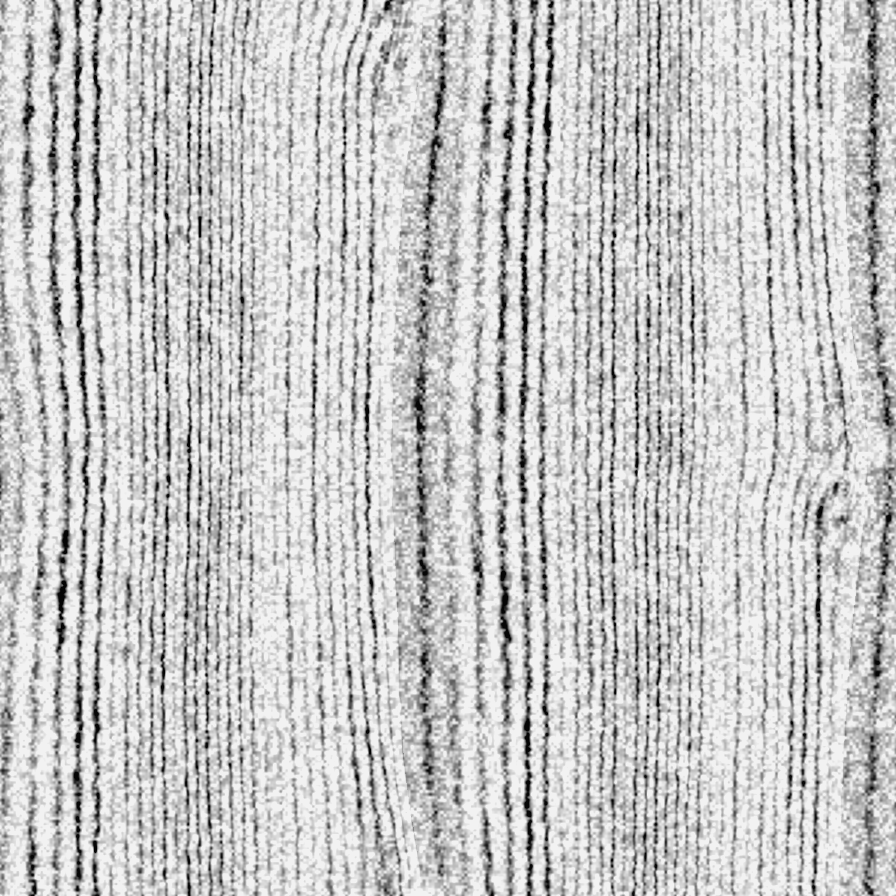
Reproduce this texture procedurally as a WebGL 1 fragment shader.

```glsl
precision highp float;
// Bleached wood grain: dark growth rings running upwards, drawn as lines of
// varying spacing. Half-dropped seams carry knots that bend the rings aside,
// and fine value noise breaks everything up into speckled ink.

uniform vec2 u_resolution;

const vec3 PAPER = vec3(0.95);
const vec3 INK = vec3(0.02);
const float BOARD = 0.5;          // width of one board between seams
const float SEAM_X = 0.44;        // position of the first seam
const float RINGS_WIDE = 16.0;    // rings per board at its open edge
const float RINGS_ADDED = 27.0;   // extra density towards the middle
const float RINGS_EASED = 10.0;   // density lost again after the middle
const float RING_WIDTH = 0.17;    // half width of a line, in ring spacings
const float RING_ROUGHNESS = 0.22;
const float BEND_REACH = 0.10;    // how far knots push rings sideways
const float WOBBLE = 0.008;
const float GRAIN_SCALE = 300.0;
const float GRAIN_AMOUNT = 0.50;

float hash(vec2 cell) {
  vec3 h = fract(cell.xyx * vec3(0.1031, 0.1030, 0.0973));
  h += dot(h, h.yzx + 33.33);
  return fract((h.x + h.y) * h.z);
}

float noise(vec2 p) {
  vec2 cell = floor(p);
  vec2 f = fract(p);
  f = f * f * (3.0 - 2.0 * f);
  float low = mix(hash(cell), hash(cell + vec2(1.0, 0.0)), f.x);
  float high = mix(hash(cell + vec2(0.0, 1.0)), hash(cell + 1.0), f.x);
  return mix(low, high, f.y);
}

float bump(float x, float width) {
  return exp(-x * x / (width * width));
}

// Integral of smoothstep(a, b, x), so that ring density can vary smoothly.
float rampIntegral(float a, float b, float x) {
  float t = clamp((x - a) / (b - a), 0.0, 1.0);
  return (b - a) * t * t * t * (1.0 - 0.5 * t) + max(x - b, 0.0);
}

// Offset from the knot on the given seam; heights wrap around.
vec2 fromKnot(vec2 p, float seam) {
  float dy = fract(p.y - 0.5 * seam + 0.5) - 0.5;
  return vec2(p.x - SEAM_X - BOARD * seam, dy);
}

// Rings bend late on the left above a knot, and widely on the right below it.
float knotBend(vec2 d) {
  float left = 0.032 * bump(d.y, d.y > 0.0 ? 0.20 : 0.05);
  float right = 0.040 * bump(d.y, d.y > 0.0 ? 0.11 : 0.20);
  float side = smoothstep(-0.035, 0.035, d.x);
  return mix(left, right, side) * exp(-abs(d.x) / BEND_REACH);
}

// Ink of the growth rings at v (0 to 1 across a board).
float ringInk(float v, vec2 p) {
  float phase = RINGS_WIDE * v + RINGS_ADDED * rampIntegral(0.15, 0.6, v)
              - RINGS_EASED * rampIntegral(0.6, 0.8, v);
  phase += RING_ROUGHNESS * (noise(p * vec2(110.0, 80.0)) - 0.5);
  float id = floor(phase + 0.5);
  float line = bump(phase - id, RING_WIDTH);
  float strength = mix(0.15, 0.70, pow(hash(vec2(id, 7.0)), 1.5));
  strength += 0.32 * bump(v - 0.23, 0.08) + 0.38 * bump(v - 0.94, 0.03);
  strength *= 0.6 + 0.8 * noise(vec2(id * 3.7, p.y * 6.0));
  strength *= 0.7 + 0.6 * noise(vec2(id * 5.3 + 40.0, p.y * 38.0));
  float paleStrip = smoothstep(0.962, 0.975, v) * (1.0 - smoothstep(0.99, 1.0, v));
  return line * strength * (1.0 - 0.9 * paleStrip);
}

// Soft grey between the rings: beside the seam and in the dense middle.
float hazeInk(float v, vec2 p) {
  float besideSeam = smoothstep(0.0, 0.02, v) * (1.0 - smoothstep(0.07, 0.16, v));
  float middle = bump(v - 0.55, 0.14);
  float streaks = noise(p * vec2(90.0, 14.0));
  return 0.01 + 0.18 * besideSeam + 0.17 * middle * streaks;
}

void main() {
  vec2 p = gl_FragCoord.xy / min(u_resolution.x, u_resolution.y);
  float nearestSeam = floor((p.x - SEAM_X) / BOARD);

  // Gather the knots of the neighbouring seams.
  float bend = WOBBLE * (noise(p * vec2(5.0, 4.0) + 9.0) - 0.5);
  float knot = 0.0;
  float gleam = 0.0;
  for (int i = -1; i <= 2; i++) {
    vec2 d = fromKnot(p, nearestSeam + float(i));
    bend += knotBend(d);
    knot += bump(d.x + 0.008, 0.022) * bump(d.y + 0.03, 0.085);
    gleam += bump(d.x - 0.042, 0.024) * bump(d.y, 0.022);
  }

  // Rings, haze and the slanted flecks inside knots.
  float v = fract((p.x - bend - SEAM_X) / BOARD);
  float flecks = noise(vec2(p.x * 150.0 - p.y * 35.0, p.y * 55.0));
  float tone = ringInk(v, p) + hazeInk(v, p);
  tone = mix(tone, 0.9 * smoothstep(0.3, 0.95, flecks), 0.8 * min(knot, 1.0));
  tone *= 1.0 - 0.9 * min(gleam, 1.0);

  // Speckle the ink with two sizes of grain.
  float grain = 0.65 * noise(p * GRAIN_SCALE) + 0.35 * noise(p * GRAIN_SCALE * 0.5 + 31.0);
  float ink = tone * (0.4 + 1.2 * grain) + GRAIN_AMOUNT * (grain - 0.5);
  gl_FragColor = vec4(mix(PAPER, INK, clamp(ink, 0.0, 1.0)), 1.0);
}
```
